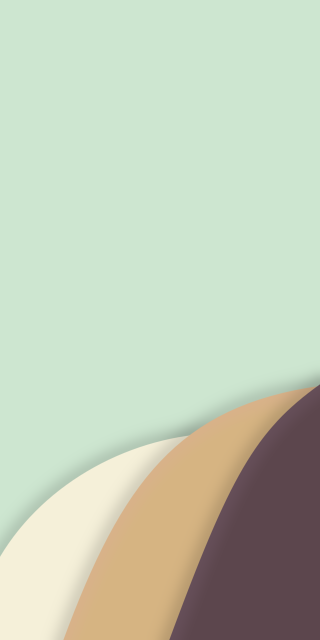
A Shadertoy shader for this background:

```glsl
// Three overlapping rounded hills, cream, tan and plum, with soft shadows on pale mint.
#define MINT vec3(0.804, 0.902, 0.816)
#define CREAM vec3(0.961, 0.941, 0.851)
#define TAN vec3(0.839, 0.706, 0.510)
#define TAN_RIM vec3(0.847, 0.698, 0.537)
#define PLUM vec3(0.361, 0.275, 0.302)
#define PLUM_RIM vec3(0.396, 0.306, 0.345)
#define SHADOW_STRENGTH 0.13
#define SHADOW_WIDTH 0.036
#define RIM_WIDTH 0.065
#define CURVE_STEPS 32

vec2 cubicBezier(vec2 a, vec2 b, vec2 c, vec2 d, float t) {
    float s = 1.0 - t;
    return s * s * s * a + 3.0 * s * s * t * b + 3.0 * s * t * t * c + t * t * t * d;
}

float segmentDistance(vec2 p, vec2 a, vec2 b) {
    vec2 ab = b - a;
    float h = clamp(dot(p - a, ab) / dot(ab, ab), 0.0, 1.0);
    return length(p - a - ab * h);
}

// Signed distance to a curve that rises with x; negative below it.
float hillDistance(vec2 p, vec2 a, vec2 b, vec2 c, vec2 d) {
    float nearest = 10.0;
    float side = 1.0;
    vec2 start = a;
    for (int i = 1; i <= CURVE_STEPS; i++) {
        vec2 end = cubicBezier(a, b, c, d, float(i) / float(CURVE_STEPS));
        nearest = min(nearest, segmentDistance(p, start, end));
        if (p.x >= start.x && p.x < end.x) {
            float edgeY = mix(start.y, end.y, (p.x - start.x) / (end.x - start.x));
            side = p.y < edgeY ? -1.0 : 1.0;
        }
        start = end;
    }
    return side * nearest;
}

// Casts a shadow outside the hill, then fills it from rim to body colour.
vec3 paintHill(vec3 below, float dist, vec3 rim, vec3 body, float pixel) {
    float falloff = max(dist, 0.0) / SHADOW_WIDTH;
    vec3 shaded = below * (1.0 - SHADOW_STRENGTH * exp(-falloff * falloff));
    vec3 fill = mix(rim, body, smoothstep(0.0, RIM_WIDTH, -dist));
    return mix(shaded, fill, smoothstep(0.7, -0.7, dist / pixel));
}

void mainImage(out vec4 fragColor, in vec2 fragCoord) {
    // One unit is the canvas width.
    vec2 p = fragCoord / iResolution.x;
    float pixel = 1.0 / iResolution.x;

    float creamHill = hillDistance(p, vec2(0.0, 0.260), vec2(0.141, 0.497),
                                   vec2(0.417, 0.641), vec2(0.682, 0.646));
    float tanHill = hillDistance(p, vec2(0.198, 0.0), vec2(0.380, 0.492),
                                 vec2(0.557, 0.732), vec2(1.0, 0.794));
    float plumHill = hillDistance(p, vec2(0.529, 0.0), vec2(0.719, 0.513),
                                  vec2(0.797, 0.654), vec2(1.0, 0.799));

    // Layers from back to front. The first curve ends beneath the second hill.
    vec3 color = paintHill(MINT, creamHill, CREAM, CREAM, pixel);
    color = paintHill(color, tanHill, TAN_RIM, TAN, pixel);
    color = paintHill(color, plumHill, PLUM_RIM, PLUM, pixel);
    fragColor = vec4(color, 1.0);
}
```
